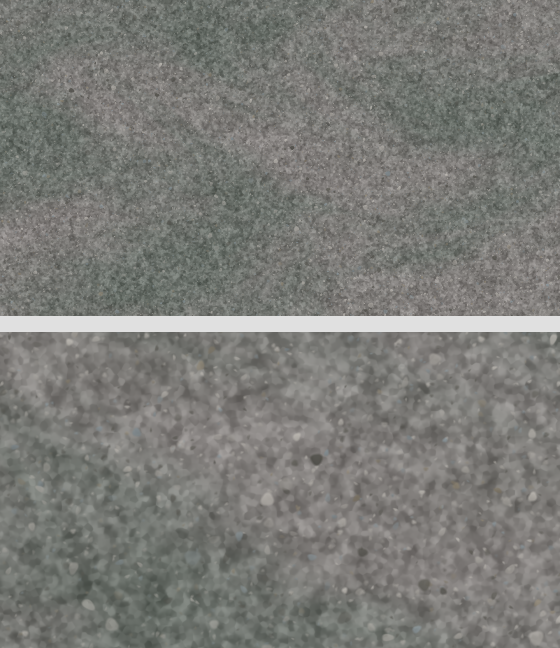
Top, the full canvas; bottom, a detail of the centre.
Give the GLSL for this texture, as a WebGL 1 fragment shader.

```glsl
precision highp float;
// Worn concrete with fine grit, scattered pebbles and faint green stains.

uniform vec2 u_resolution;

const vec3 WARM_GREY = vec3(0.505, 0.492, 0.482);
const vec3 GREEN_GREY = vec3(0.408, 0.434, 0.410);
const vec3 PALE_STONE = vec3(0.70, 0.685, 0.66);
const vec3 BLUE_STONE = vec3(0.52, 0.57, 0.595);
const vec3 TAN_STONE = vec3(0.54, 0.50, 0.425);
const vec3 DARK_STONE = vec3(0.335, 0.33, 0.305);

float hash(vec2 p, float seed) {
  vec3 q = fract(vec3(p.xyx) * vec3(0.1031, 0.1030, 0.0973) + seed * 0.137);
  q += dot(q, q.yzx + 33.33);
  return fract((q.x + q.y) * q.z);
}

mat2 rotation(float angle) {
  float c = cos(angle);
  float s = sin(angle);
  return mat2(c, s, -s, c);
}

// Warped, turned sine layers: broad cloudy patches, about -0.6 to 0.6.
float layeredWaves(vec2 p) {
  float sum = 0.0;
  float amplitude = 0.5;
  mat2 turn = rotation(0.9);
  for (int i = 0; i < 6; i++) {
    p += 0.6 * sin(p.yx * 1.1 + 0.7);
    sum += amplitude * sin(p.x) * sin(p.y);
    p = turn * p * 1.75 + 1.3;
    amplitude *= 0.64;
  }
  return sum;
}

// Soft cellular noise: random cell values blended by distance, centred on 0.
float grit(vec2 p, float seed) {
  vec2 cell = floor(p);
  float total = 0.0;
  float weights = 0.0;
  for (int y = -1; y <= 1; y++) {
    for (int x = -1; x <= 1; x++) {
      vec2 id = cell + vec2(float(x), float(y));
      vec2 offset = id + vec2(hash(id, seed), hash(id, seed + 1.0)) - p;
      float weight = exp(-6.0 * dot(offset, offset));
      total += weight * hash(id, seed + 2.0);
      weights += weight;
    }
  }
  return total / weights - 0.5;
}

vec3 stoneColour(float pick, float shade) {
  vec3 colour = PALE_STONE;
  if (pick > 0.54) colour = BLUE_STONE;
  if (pick > 0.70) colour = TAN_STONE;
  if (pick > 0.79) colour = DARK_STONE;
  return colour * mix(0.88, 1.08, shade);
}

// Lays one size of tilted oval pebbles over the ground.
vec3 addPebbles(vec3 ground, vec2 p, float cells, float chance,
                float opacity, float blur, float seed) {
  vec2 q = p * cells;
  vec2 cell = floor(q);
  float soft = blur * cells;
  for (int y = -1; y <= 1; y++) {
    for (int x = -1; x <= 1; x++) {
      vec2 id = cell + vec2(float(x), float(y));
      float present = step(hash(id, seed), chance);
      vec2 offset = q - id - vec2(hash(id, seed + 1.0), hash(id, seed + 2.0));
      float size = hash(id, seed + 3.0);
      float radius = mix(0.14, 0.30, size * size);
      float tilt = 0.4 + 2.6 * (hash(id, seed + 4.0) - 0.5);
      vec2 local = offset * rotation(tilt);
      local.y *= mix(1.0, 1.8, hash(id, seed + 5.0));
      float lumps = 1.0 + 0.09 * sin(3.0 * atan(local.y, local.x + 0.0001) + size * 40.0);
      float mask = 1.0 - smoothstep(-soft, soft, length(local) - radius * lumps);
      vec3 stone = stoneColour(hash(id, seed + 6.0), hash(id, seed + 7.0));
      stone *= 1.0 + 0.07 * clamp(offset.y / radius, -1.0, 1.0);
      float strength = opacity * mix(0.4, 1.0, hash(id, seed + 8.0));
      ground = mix(ground, stone, mask * present * strength);
    }
  }
  return ground;
}

void main() {
  vec2 p = gl_FragCoord.xy / u_resolution.y;
  vec2 uv = gl_FragCoord.xy / u_resolution;
  float blur = max(0.0018, 0.5 / u_resolution.y);

  // Stained ground, paler towards the lower right
  float slope = 0.22 * (uv.x - 0.5) - 0.3 * (uv.y - 0.5);
  float patches = layeredWaves(p * vec2(3.2, 6.5) + vec2(2.4, 0.8));
  float wear = smoothstep(-0.65, 0.65, patches + slope);
  vec3 colour = mix(GREEN_GREY, WARM_GREY, wear);
  float streaks = layeredWaves(p * vec2(9.0, 26.0) + 7.0);
  colour += streaks * vec3(0.020, 0.016, 0.019);

  // Grit from coarse to fine
  colour += 0.07 * grit(p * 42.0, 3.0);
  colour += 0.13 * grit(p * 95.0, 11.0);
  colour += 0.12 * grit(p * 180.0, 19.0);

  // Pebbles from fine to coarse, fainter in the stains
  float exposure = mix(0.6, 1.0, wear);
  colour = addPebbles(colour, p, 110.0, 0.34, 0.70 * exposure, blur, 31.0);
  colour = addPebbles(colour, p, 62.0, 0.26, 0.80 * exposure, blur, 47.0);
  colour = addPebbles(colour, p, 34.0, 0.15, 0.85 * exposure, blur, 63.0);
  gl_FragColor = vec4(colour, 1.0);
}
```
